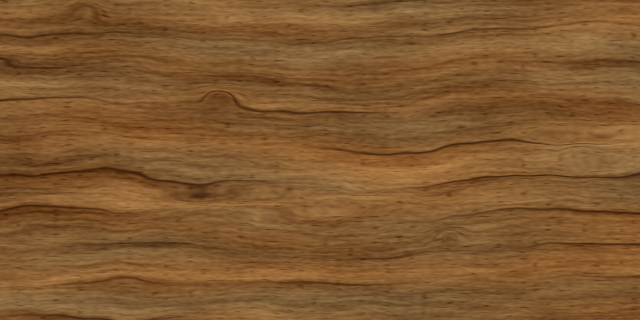
Reproduce this texture procedurally as a Shadertoy shader.

```glsl
// Walnut veneer with horizontal grain. A warped height field is cut into growth
// bands; band edges become dark veins, and folds in the field become eye shapes.
// Stretched gradient noise adds streaks, fibres and short pores.

const vec3 WOOD_MID = vec3(0.522, 0.364, 0.199);
const vec3 TONE_AXIS = vec3(1.0, 0.92, 0.67);    // colour change per unit of tone
const vec3 HUE_AXIS = vec3(0.030, -0.006, -0.022);
const vec3 VEIN_COLOR = vec3(0.20, 0.115, 0.045);
const float BANDS = 9.0;          // growth bands over the canvas height
const float LINE_WIDTH = 0.032;   // vein core, in bands
const float HALO_BELOW = 0.19;    // soft shade on the lower side of a vein
const float HALO_ABOVE = 0.06;
const float HALO_DEPTH = 0.15;
const float FOLD = 1.15;          // strength of the eye-shaped folds
const float STREAKS = 0.105;
const float FIBRES = 0.085;
const float PORES = 0.10;
const int KNOTS = 4;
const float KNOT_LIFT = 0.42;

// Integer hash of a lattice cell to two values in 0..1
vec2 hash2(vec2 cell) {
    uvec2 q = uvec2(ivec2(cell)) * uvec2(1597334673u, 3812015801u);
    uint n = (q.x ^ q.y) * 1597334673u;
    n = (n ^ (n >> 15)) * 2246822519u;
    n ^= n >> 13;
    return vec2(n & 65535u, n >> 16) / 65535.0;
}

float cornerSlope(vec2 cell, vec2 offset) {
    float angle = 6.28318 * hash2(cell).x;
    return dot(vec2(cos(angle), sin(angle)), offset);
}

// Gradient noise, about -0.7..0.7
float noise(vec2 p) {
    vec2 i = floor(p), f = p - i;
    vec2 u = f * f * f * (f * (f * 6.0 - 15.0) + 10.0);
    vec2 e = vec2(1.0, 0.0);
    float low = mix(cornerSlope(i, f), cornerSlope(i + e.xy, f - e.xy), u.x);
    float high = mix(cornerSlope(i + e.yx, f - e.yx), cornerSlope(i + e.xx, f - e.xx), u.x);
    return mix(low, high, u.y);
}

// Where the grain folds over itself
float foldMask(vec2 p) {
    return smoothstep(0.08, 0.36, noise(p * vec2(0.9, 4.2) + 31.7));
}

// Height in growth bands, bent by slow waves, folds and knots
float grainField(vec2 p, float fold) {
    float f = p.y * BANDS;
    f += 0.75 * noise(p * vec2(1.1, 1.6) + 3.3);
    f += 0.28 * noise(p * vec2(3.4, 6.0) + 17.1);
    f += 0.09 * noise(p * vec2(11.0, 14.0) + 8.6);
    f += FOLD * fold * noise(p * vec2(2.6, 13.0) + 5.9);
    for (int k = 0; k < KNOTS; k++) {
        vec2 center = hash2(vec2(float(k) + 3.0, 71.0));
        center.x = 2.0 * (float(k) + center.x) / float(KNOTS);
        vec2 d = (p - center) / vec2(0.06, 0.03);
        f -= KNOT_LIFT * exp(-dot(d, d)) * (1.0 + 0.5 * d.x);
    }
    return f;
}

// Dark veins along band edges: x = thin core, y = one-sided soft shade
vec2 veins(float f, float x) {
    float id = floor(f + 0.5);
    float side = f - id;
    float dist = abs(side);
    float along = noise(vec2(x * 1.4 + id * 7.3, id * 3.7 + 0.4));
    float strength = smoothstep(-0.28, 0.38, along + 0.3 * (hash2(vec2(id + 20.0, 5.0)).x - 0.5));
    float halo = exp(-dist / (side < 0.0 ? HALO_BELOW : HALO_ABOVE));
    halo *= smoothstep(0.5, 0.25, dist);
    float width = max(LINE_WIDTH, 0.5 * fwidth(f));
    return strength * vec2(exp(-dist * dist / (width * width)), halo);
}

void mainImage(out vec4 fragColor, in vec2 fragCoord) {
    vec2 p = fragCoord / iResolution.y;
    float fold = foldMask(p);
    float f = grainField(p, fold);

    // Broad and narrow streaks that follow the grain
    float tone = STREAKS * noise(vec2(p.x * 0.8, f * 0.9) + 12.4);
    tone += STREAKS * noise(vec2(p.x * 1.3, f * 2.7) + 41.2);
    tone += 0.75 * STREAKS * noise(vec2(p.x * 2.2, f * 7.0) + 23.5);
    tone += 0.07 * noise(p * vec2(3.2, 5.0) + 60.3);

    // Thin growth rings inside the bands
    float rings = f * 5.0 + 2.0 * noise(vec2(p.x * 1.1, f * 1.3) + 77.0);
    float ringFade = smoothstep(-0.2, 0.4, noise(vec2(p.x * 1.7, f * 1.5) + 90.0));
    tone -= 0.045 * ringFade * pow(0.5 + 0.5 * sin(6.28318 * rings), 4.0);

    // Fibres and short dark pores, nearly level
    vec2 g = vec2(p.x, p.y + 0.35 * (f / BANDS - p.y));
    tone += FIBRES * noise(g * vec2(9.0, 105.0));
    tone += 0.8 * FIBRES * noise(g * vec2(38.0, 150.0) + 13.0);
    float pore = noise(g * vec2(26.0, 135.0) + 55.0);
    tone -= PORES * smoothstep(0.22, 0.6, pore);

    // Colour: paler folds, shaded veins, slow drift between olive and red
    vec2 vein = veins(f, p.x);
    tone += 0.035 * fold - HALO_DEPTH * vein.y;
    vec3 color = WOOD_MID + TONE_AXIS * tone;
    color += HUE_AXIS * (2.0 * noise(vec2(p.x * 1.2, f * 1.1) + 101.0) + 0.5 * vein.y);
    color = mix(color, VEIN_COLOR, 0.72 * vein.x);
    fragColor = vec4(clamp(color, 0.0, 1.0), 1.0);
}
```
